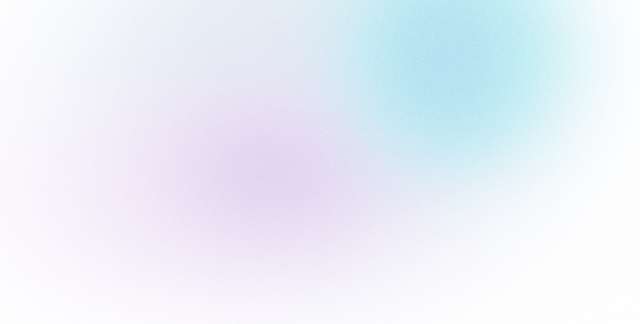
Write a Shadertoy shader that draws this background.

```glsl
// Soft pastel background: cyan and violet glows over a pale haze, with fine grain.

// Positions and radii are in units of the canvas height.
const vec3 PAPER  = vec3(0.996, 0.996, 0.998);
const vec3 HAZE   = vec3(0.890, 0.920, 0.955);
const vec3 LILAC  = vec3(0.968, 0.938, 0.985);
const vec3 VIOLET = vec3(0.890, 0.838, 0.942);
const vec3 AQUA   = vec3(0.740, 0.930, 0.955);
const vec3 SKY    = vec3(0.715, 0.885, 0.945);

const vec2 HAZE_POS   = vec2(0.95, 0.73), HAZE_RADIUS   = vec2(0.72, 0.55);
const vec2 LILAC_POS  = vec2(0.64, 0.39), LILAC_RADIUS  = vec2(0.62, 0.34);
const vec2 VIOLET_POS = vec2(0.84, 0.47), VIOLET_RADIUS = vec2(0.38, 0.26);
const vec2 AQUA_POS   = vec2(1.41, 0.84), AQUA_RADIUS   = vec2(0.37, 0.37);
const vec2 SKY_POS    = vec2(1.37, 0.82), SKY_RADIUS    = vec2(0.19, 0.23);

const float GRAIN_ROWS = 260.0;
const float GRAIN_BASE = 0.004;
const float GRAIN_TINT = 0.12;

float hash(vec2 p) {
    vec3 q = fract(p.xyx * 0.1031);
    q += dot(q, q.yzx + 33.33);
    return fract((q.x + q.y) * q.z);
}

// Elliptical glow; a higher power gives a flatter centre and a firmer rim.
float glow(vec2 p, vec2 centre, vec2 radius, float power) {
    return exp(-pow(length((p - centre) / radius), power));
}

void mainImage(out vec4 fragColor, in vec2 fragCoord) {
    vec2 p = fragCoord / iResolution.y;

    // Broad washes
    vec3 color = PAPER;
    color = mix(color, HAZE, glow(p, HAZE_POS, HAZE_RADIUS, 3.0));
    color = mix(color, LILAC, glow(p, LILAC_POS, LILAC_RADIUS, 2.4));

    // Main glows
    color = mix(color, VIOLET, glow(p, VIOLET_POS, VIOLET_RADIUS, 2.0));
    color = mix(color, AQUA, glow(p, AQUA_POS, AQUA_RADIUS, 3.0));
    color = mix(color, SKY, glow(p, SKY_POS, SKY_RADIUS, 2.4));

    // Grain, stronger where the paper is tinted
    float grain = hash(floor(p * GRAIN_ROWS)) - 0.5;
    float tint = dot(PAPER - color, vec3(1.0 / 3.0));
    color += grain * (GRAIN_BASE + GRAIN_TINT * tint);

    fragColor = vec4(clamp(color, 0.0, 1.0), 1.0);
}
```
